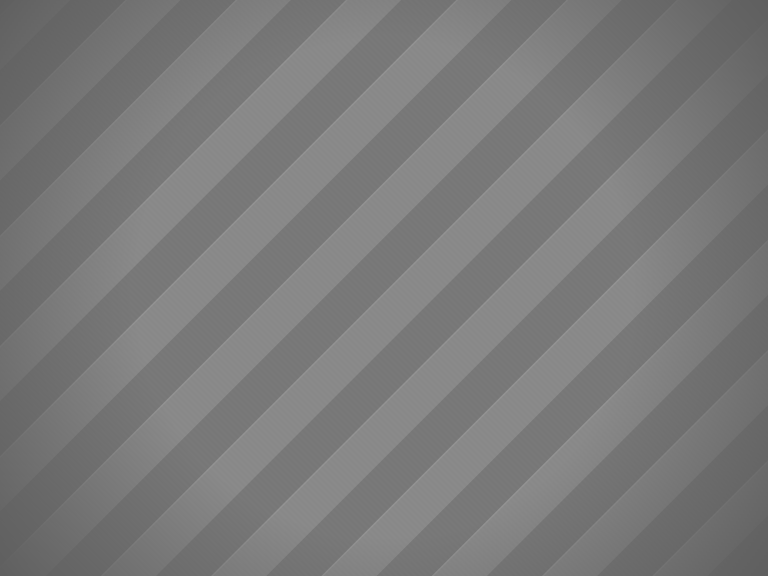
A Shadertoy shader for this pattern:

```glsl
// Broad grey diagonal stripes with a thin lit edge, fading into a round vignette

// 1 inside a band of the given half width, with soft edges
float band(float dist, float halfWidth, float soft) {
    return 1.0 - smoothstep(halfWidth - soft, halfWidth + soft, dist);
}

// Distance to the nearest repeat of a centre line, in periods
float repeatDistance(float u, float center) {
    return abs(fract(u - center + 0.5) - 0.5);
}

void mainImage(out vec4 fragColor, in vec2 fragCoord) {
    // Centred coordinates, one unit per canvas height
    vec2 p = (fragCoord - 0.5 * iResolution.xy) / iResolution.y;

    // Stripe coordinate across the 45 degree diagonal, one unit per repeat
    const float period = 0.1354;
    float u = (p.x - p.y) * 0.70711 / period - 0.044;
    float soft = 0.6 / (iResolution.y * period);

    // Equal light and dark stripes
    float light = band(repeatDistance(u, 0.25), 0.25, soft);
    vec3 color = mix(vec3(0.472), vec3(0.538), light);

    // Thin highlight on the upper left edge of each light stripe
    color += 0.035 * band(repeatDistance(u, 0.008), 0.01, soft);

    // Faint fine hatch over the surface
    color += 0.004 * sin((p.x + p.y) * 6.28319 * 96.0);

    // Round vignette that also flattens the contrast
    float fade = clamp((length(p) - 0.43) / 0.4, 0.0, 1.0);
    color = mix(color, vec3(0.37), fade * 0.97);

    fragColor = vec4(color, 1.0);
}
```
